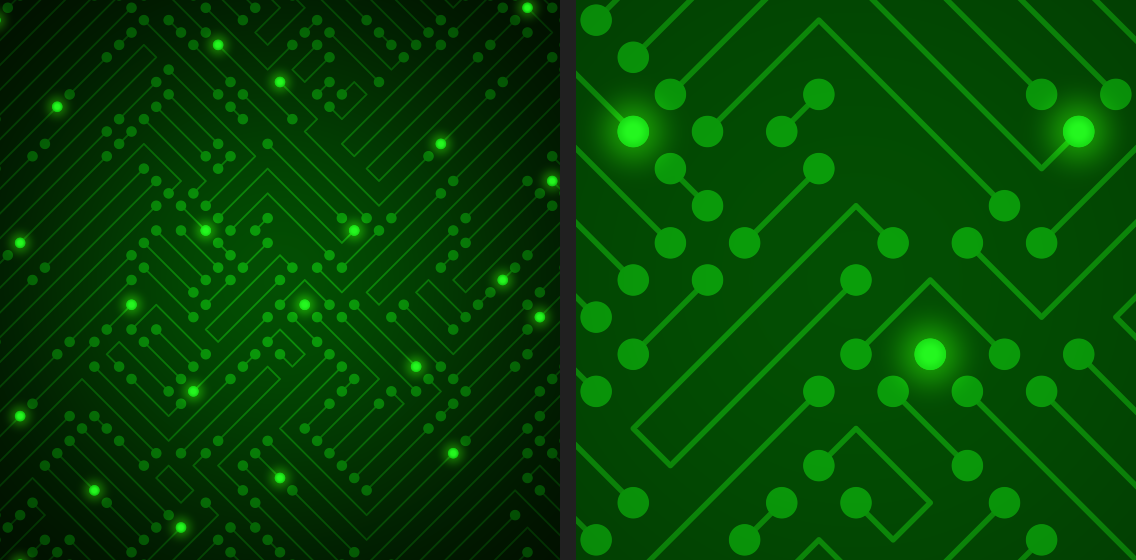
Left: the whole. Right: its middle third, enlarged.
Reproduce this pattern procedurally as a WebGL 1 fragment shader.

```glsl
precision highp float;

uniform vec2 u_resolution;

float hash(vec2 p) {
    return fract(sin(dot(p, vec2(127.1, 311.7))) * 43758.5453);
}

float valueNoise(vec2 p) {
    vec2 cell = floor(p);
    vec2 f = fract(p);
    f = f * f * (3.0 - 2.0 * f);
    float low = mix(hash(cell), hash(cell + vec2(1.0, 0.0)), f.x);
    float high = mix(hash(cell + vec2(0.0, 1.0)), hash(cell + 1.0), f.x);
    return mix(low, high, f.y);
}

vec2 quarterTurn(vec2 d) {
    return vec2(-d.y, d.x);
}

// One glowing node per block of 7 by 7, kept away from the block border
vec2 litNode(vec2 node) {
    vec2 block = floor(node / 7.0);
    vec2 jitter = vec2(hash(block + 5.3), hash(block + 9.1));
    return block * 7.0 + 1.0 + floor(jitter * 5.0);
}

bool isLit(vec2 node) {
    return distance(node, litNode(node)) < 0.5;
}

// Strength of the edge leaving a node; a slow noise sets the favoured direction
float edgeStrength(vec2 node, vec2 dir) {
    vec2 middle = node + 0.5 * dir;
    float field = valueNoise(middle * 0.23 + 40.0);
    float favour = abs(dir.x) > 0.5 ? field + 0.15 : 1.0 - field;
    return favour + 0.2 * hash(middle + 17.0);
}

// A node keeps its two strongest edges, a terminal only one
bool keepsEdge(vec2 node, vec2 dir) {
    float capacity = isLit(node) || hash(node + 71.7) < 0.06 ? 1.0 : 2.0;
    float own = edgeStrength(node, dir);
    float stronger = 0.0;
    vec2 other = dir;
    for (int i = 0; i < 3; i++) {
        other = quarterTurn(other);
        stronger += step(own, edgeStrength(node, other));
    }
    return stronger < capacity - 0.5;
}

// A trace exists only where both of its ends keep it
bool linked(vec2 node, vec2 dir) {
    if (!keepsEdge(node, dir)) return false;
    return keepsEdge(node + dir, -dir);
}

float segmentDistance(vec2 p, vec2 dir) {
    return length(p - dir * clamp(dot(p, dir), 0.0, 0.5));
}

void main() {
    float side = min(u_resolution.x, u_resolution.y);
    vec2 uv = (gl_FragCoord.xy - 0.5 * u_resolution) / side;
    float blur = 0.6 * 32.0 / side;

    // Lattice turned by 45 degrees
    vec2 grid = vec2(uv.x + uv.y, uv.y - uv.x) * 0.70711 * 32.0 + 3.0;
    vec2 node = floor(grid + 0.5);
    vec2 local = grid - node;

    // Traces around the nearest node
    float traceDistance = 1.0;
    float degree = 0.0;
    vec2 dir = vec2(1.0, 0.0);
    for (int i = 0; i < 4; i++) {
        if (linked(node, dir)) {
            degree += 1.0;
            traceDistance = min(traceDistance, segmentDistance(local, dir));
        }
        dir = quarterTurn(dir);
    }
    float trace = 1.0 - smoothstep(-blur, blur, traceDistance - 0.052);

    // Pads close the open ends of the traces
    bool lit = isLit(node);
    float disc = 1.0 - smoothstep(-blur, blur, length(local) - 0.3);
    float pad = degree == 1.0 || lit ? disc : 0.0;

    // Everything darkens towards the corners
    float shade = smoothstep(0.0, 0.74, length(uv));
    vec3 board = mix(vec3(0.01, 0.305, 0.01), vec3(0.004, 0.065, 0.0), shade);
    vec3 traceColor = mix(vec3(0.05, 0.57, 0.04), vec3(0.01, 0.18, 0.01), shade);
    vec3 padColor = mix(vec3(0.04, 0.62, 0.04), vec3(0.01, 0.27, 0.01), shade);

    vec3 color = mix(board, traceColor, trace);
    color = mix(color, padColor, pad);

    // Glowing pads with a soft halo
    float glowDistance = distance(grid, litNode(node));
    float halo = 1.0 - smoothstep(0.1, 1.3, glowDistance);
    color += vec3(0.08, 0.3, 0.01) * halo * halo;
    if (lit) {
        vec3 core = mix(vec3(0.14, 0.97, 0.12), vec3(0.04, 0.72, 0.04),
                        smoothstep(0.1, 0.34, length(local)) * (0.4 + 0.6 * shade));
        color = mix(color, core, disc);
    }

    gl_FragColor = vec4(color, 1.0);
}
```
